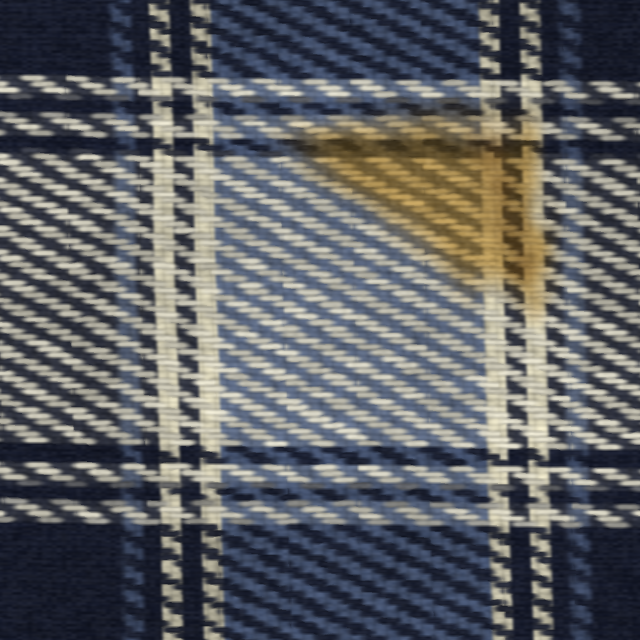
Write a Shadertoy shader that draws this texture.

```glsl
// Worn twill plaid cloth: navy, blue and cream yarns with a soft brown stain.

const vec3 NAVY  = vec3(0.095, 0.112, 0.175);
const vec3 BLUE  = vec3(0.300, 0.360, 0.480);
const vec3 CREAM = vec3(0.830, 0.815, 0.745);
const vec3 OCHRE = vec3(1.020, 0.860, 0.530);
const vec3 RUST  = vec3(0.340, 0.200, 0.070);

const float WARP_COUNT = 54.0;   // vertical yarns across the canvas
const float WEFT_COUNT = 106.0;  // horizontal yarns down the canvas
const vec2 PANEL_CENTER = vec2(0.549, 0.471);
const float BLUR = 0.0014;       // softness of the fuzzy yarns

float hash(vec2 p) {
    vec3 q = fract(vec3(p.xyx) * 0.1031);
    q += dot(q, q.yzx + 33.33);
    return fract((q.x + q.y) * q.z);
}

float noise(vec2 p) {
    vec2 cell = floor(p), f = fract(p);
    f = f * f * (3.0 - 2.0 * f);
    return mix(mix(hash(cell), hash(cell + vec2(1, 0)), f.x),
               mix(hash(cell + vec2(0, 1)), hash(cell + vec2(1, 1)), f.x), f.y);
}

// Soft stripe between two edges
float band(float x, float lo, float hi, float soft) {
    return smoothstep(lo - soft, lo + soft, x) - smoothstep(hi - soft, hi + soft, x);
}

// Vertical stripes, mirrored around the blue panel
vec3 warpColor(float x) {
    float d = abs(x - PANEL_CENTER.x);
    float blue = max(band(d, -1.0, 0.212, 0.004), 0.8 * band(d, 0.334, 0.366, 0.007));
    float cream = band(d, 0.209, 0.241, 0.004) + band(d, 0.273, 0.305, 0.004);
    return mix(mix(NAVY, BLUE, blue), CREAM * vec3(1.0, 0.99, 0.94), cream);
}

// Horizontal stripes, mirrored around the wide cream panel
vec3 weftColor(float y) {
    float d = abs(y - PANEL_CENTER.y);
    float cream = band(d, -1.0, 0.229, 0.003) + band(d, 0.257, 0.288, 0.003)
                + band(d, 0.316, 0.346, 0.003);
    return mix(NAVY, CREAM, cream);
}

// Two-over, two-under weave with diagonal ribs running down to the right
vec3 weave(vec2 p) {
    float yarnY = p.y * WEFT_COUNT + 0.25 * (noise(p * vec2(35.0, 60.0)) - 0.5);
    float row = floor(yarnY);
    float across = 2.0 * fract(yarnY) - 1.0;

    float jitter = 0.5 * (hash(vec2(row, floor(p.x * 9.0))) - 0.5);
    float twill = (p.x * WARP_COUNT - row + jitter) / 4.0;
    float along = 4.0 * (fract(twill) - 0.5);
    float weftOnTop = 1.0 - smoothstep(0.6, 1.5, abs(along) + 0.3 * across * across);
    weftOnTop = mix(0.13, 0.93, weftOnTop);

    // Rounded yarn shading and uneven dye
    float weftShade = 1.04 - 0.32 * across * across;
    weftShade *= 0.87 + 0.20 * hash(vec2(floor(twill), row));
    float rib = 2.0 * fract(p.x * WARP_COUNT) - 1.0;
    float warpShade = 1.03 - 0.12 * rib * rib - 0.12 * across * across;
    warpShade *= 0.86 + 0.26 * noise(p * vec2(WARP_COUNT, WEFT_COUNT));
    return mix(warpColor(p.x) * warpShade, weftColor((row + 0.5) / WEFT_COUNT) * weftShade, weftOnTop);
}

// Average a small neighbourhood so that yarn edges look fuzzy
vec3 softWeave(vec2 p) {
    vec3 sum = vec3(0.0);
    for (int i = 0; i < 9; i++) {
        vec2 offset = vec2(i % 3, i / 3) - 1.0;
        sum += weave(p + offset * BLUR);
    }
    return sum / 9.0;
}

// Wedge-shaped stain coverage, fading along the diagonal edge
float stainMask(vec2 p) {
    float wobble = 0.045 * (noise(p * 18.0) - 0.5);
    float slant = dot(p - vec2(0.43, 0.235), vec2(-0.563, 0.827)) + wobble;
    float mask = 1.0 - smoothstep(-0.055, 0.04, slant);
    mask *= smoothstep(0.15, 0.245, p.y + wobble);
    mask *= 1.0 - smoothstep(0.44, 0.51, p.y + wobble);
    mask *= smoothstep(0.40, 0.52, p.x + wobble);
    return mask * (1.0 - smoothstep(0.825, 0.87, p.x + wobble));
}

// Distance to a line segment
float segment(vec2 p, vec2 a, vec2 b) {
    vec2 ab = b - a;
    return length(p - a - ab * clamp(dot(p - a, ab) / dot(ab, ab), 0.0, 1.0));
}

vec3 stain(vec3 cloth, vec2 p) {
    float luma = dot(cloth, vec3(0.3, 0.6, 0.1));
    vec3 tinted = mix(luma * OCHRE, vec3(0.54, 0.43, 0.21), 0.3);
    vec3 color = mix(cloth, tinted, stainMask(p));
    float core = segment(p, vec2(0.765, 0.225), vec2(0.815, 0.42));
    float dark = 1.0 - smoothstep(0.0, 0.06, core + 0.025 * noise(p * 45.0));
    return mix(color, color * 0.6 + RUST * 0.35, dark * 0.8);
}

void mainImage(out vec4 fragColor, in vec2 fragCoord) {
    vec2 uv = fragCoord / iResolution.xy;
    vec2 p = vec2(uv.x, 1.0 - uv.y);

    // Slight skew and gentle ripple of the hanging cloth
    vec2 q = p - vec2(0.020, 0.010) * (p.yx - 0.5);
    q += 0.004 * (vec2(noise(p * 5.0), noise(p * 5.0 + 40.0)) - 0.5);

    vec3 color = stain(softWeave(q), p);

    // Fuzz and broad fading
    color *= 0.94 + 0.12 * noise(p * 6.0 + 11.0);
    color += 0.05 * (noise(p * vec2(130.0, 260.0)) - 0.5);
    fragColor = vec4(clamp(color, 0.0, 1.0), 1.0);
}
```
